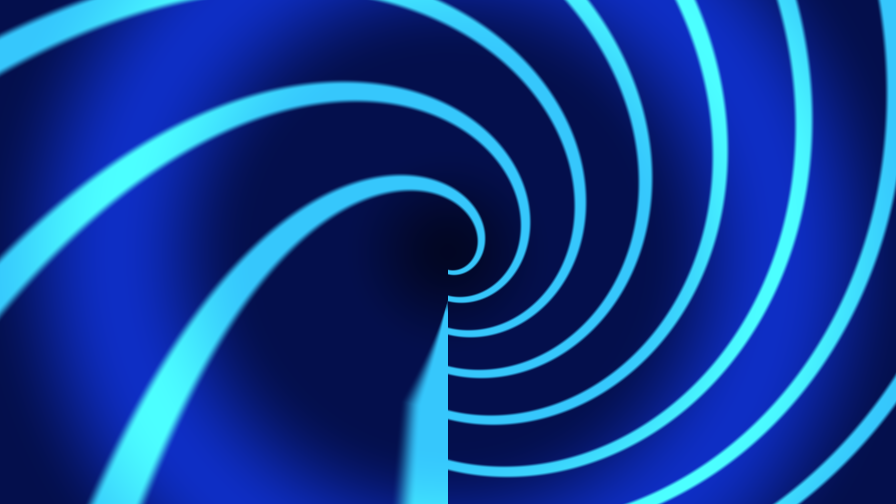
This background is drawn by a Shadertoy shader. Its source:

```glsl
const float TAU = 6.2831853;

// Spiral shape, in units of the canvas height
const float ARM_DENSITY = 11.2;
const float RADIUS_POWER = 0.613;
const float TURN_POWER = 0.97;
const float CORE_SHIFT = 0.6;
const float ARM_HALF_WIDTH = 0.095;
const float ARM_SOFTNESS = 0.025;
const float WEDGE_START = 0.09;
const float WEDGE_LENGTH = 0.22;

// Glowing ring behind the arms
const float RING_RADIUS = 0.66;
const float RING_REACH = 0.28;
const float CORE_RADIUS = 0.22;

const vec3 CORE_COLOR = vec3(0.008, 0.025, 0.14);
const vec3 NIGHT_COLOR = vec3(0.015, 0.06, 0.30);
const vec3 RING_COLOR = vec3(0.055, 0.18, 0.77);
const vec3 ARM_COLOR = vec3(0.21, 0.78, 0.99);
const vec3 ARM_GLOW_COLOR = vec3(0.30, 1.00, 1.00);

// Raised cosine around the ring radius
float ringGlow(float radius) {
    float offset = clamp((radius - RING_RADIUS) / RING_REACH, -1.0, 1.0);
    return 0.5 + 0.5 * cos(offset * 0.5 * TAU);
}

// Coverage of the arms; turn runs clockwise from 0 to 1, from the lower seam
float spiralArms(float radius, float turn, float pixel) {
    float winding = ARM_DENSITY * pow(turn, TURN_POWER) * pow(radius, RADIUS_POWER);
    float phase = winding - CORE_SHIFT * tanh(winding);
    float armIndex = floor(phase + 0.5);
    float distanceToArm = abs(phase - armIndex);

    // The innermost arm opens gradually as a wedge beside the seam
    float opening = 1.0;
    if (armIndex < 0.5) {
        opening = clamp((radius - WEDGE_START) / WEDGE_LENGTH, 0.0, 1.0);
    }

    // Widen the edge where the phase changes quickly across one pixel
    vec2 slope = vec2(RADIUS_POWER, TURN_POWER / (TAU * turn));
    float pixelPhase = winding / radius * length(slope) * pixel;
    float softness = ARM_SOFTNESS + 0.5 * pixelPhase;
    float coverage = 1.0 - smoothstep(ARM_HALF_WIDTH - softness,
                                      ARM_HALF_WIDTH + softness,
                                      distanceToArm / max(opening, 0.01));
    return coverage * smoothstep(0.0, 0.15, opening);
}

void mainImage(out vec4 fragColor, in vec2 fragCoord) {
    float pixel = 1.0 / iResolution.y;
    vec2 p = (fragCoord - 0.5 * iResolution.xy) * pixel;
    float radius = max(length(p), 0.001);
    float turn = clamp(atan(p.x, p.y) / TAU + 0.5, 0.0001, 1.0);

    // Background: dark core, night blue and a bright ring
    float glow = ringGlow(radius);
    vec3 color = mix(CORE_COLOR, NIGHT_COLOR, smoothstep(0.0, CORE_RADIUS, radius));
    color = mix(color, RING_COLOR, glow);

    // Spiral arms, brighter over the ring
    vec3 armColor = mix(ARM_COLOR, ARM_GLOW_COLOR, glow);
    color = mix(color, armColor, spiralArms(radius, turn, pixel));

    fragColor = vec4(color, 1.0);
}
```
